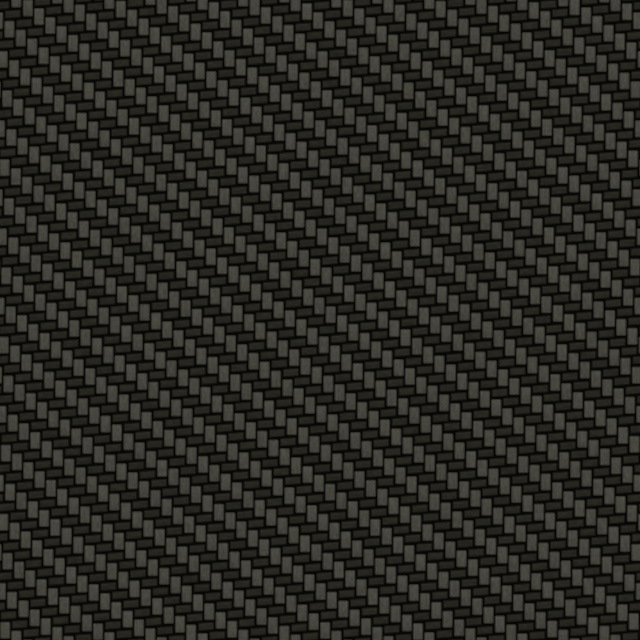
Reproduce this texture procedurally as a WebGL 1 fragment shader.

```glsl
precision highp float;

uniform vec2 u_resolution;

float hash(vec2 p) {
    vec3 q = fract(vec3(p.xyx) * 0.1031);
    q += dot(q, q.yzx + 33.33);
    return fract((q.x + q.y) * q.z);
}

// Value noise that wraps after a whole number of cells
float wrapNoise(vec2 uv, vec2 period) {
    vec2 p = uv * period;
    vec2 cell = floor(p);
    vec2 f = fract(p);
    f = f * f * (3.0 - 2.0 * f);
    vec2 lo = mod(cell, period);
    vec2 hi = mod(cell + 1.0, period);
    return mix(mix(hash(lo), hash(vec2(hi.x, lo.y)), f.x),
               mix(hash(vec2(lo.x, hi.y)), hash(hi), f.x), f.y);
}

float roundedBox(vec2 p, vec2 halfSize, float radius) {
    vec2 d = abs(p) - halfSize + radius;
    return length(max(d, 0.0)) + min(max(d.x, d.y), 0.0) - radius;
}

void main() {
    vec2 uv = gl_FragCoord.xy / u_resolution;
    const float UNITS = 768.0;   // length units across the canvas
    const float CELLS = 1018.0;  // weave cells in one tile
    float soft = max(1.5, UNITS / min(u_resolution.x, u_resolution.y));

    // Skewed lattice with whole steps across and down; y points down
    vec2 p = vec2(uv.x, 1.0 - uv.y) - vec2(0.3577, 0.3681);
    vec2 lattice = vec2(48.0 * p.x + 11.0 * p.y, 18.0 * p.y - 14.0 * p.x);
    vec2 nearest = floor(lattice + 0.5);

    // Fibres run along each thread, over a fine common grain
    float grain = wrapNoise(uv, vec2(320.0)) - 0.5;
    float warpFibre = wrapNoise(uv, vec2(384.0, 128.0)) - 0.5;
    float weftFibre = wrapNoise(uv, vec2(128.0, 384.0)) - 0.5;

    vec3 color = vec3(0.029, 0.028, 0.021);
    for (int y = -1; y <= 1; y++) {
        for (int x = -1; x <= 1; x++) {
            vec2 cell = nearest + vec2(float(x), float(y));
            vec2 site = vec2(18.0 * cell.x - 11.0 * cell.y,
                             14.0 * cell.x + 48.0 * cell.y);
            vec2 d = (p - site / CELLS) * UNITS;
            vec2 id = mod(site, CELLS);
            float tone = hash(id + 7.0) - 0.5;
            vec2 jitter = vec2(hash(id + 19.0), hash(id + 41.0)) - 0.5;

            // Dark horizontal thread, tilted up to the right
            vec2 w = d - vec2(-4.2, 18.1) - 0.5 * jitter;
            w.y += 0.07 * w.x;
            float weft = roundedBox(w, vec2(9.8, 5.0), 2.2);
            vec3 weftColor = mix(vec3(0.085, 0.083, 0.066), vec3(0.153, 0.150, 0.125),
                                 smoothstep(-0.5, -2.2, weft));
            weftColor *= 1.0 + 0.16 * weftFibre + 0.10 * grain + 0.08 * tone - 0.015 * w.y;
            color = mix(color, weftColor, smoothstep(0.5 * soft, -0.5 * soft, weft));

            // Light vertical thread
            vec2 v = d - 0.4 * jitter.yx;
            float warp = roundedBox(v, vec2(6.4, 10.5), 2.5);
            vec3 warpColor = mix(vec3(0.175, 0.170, 0.150), vec3(0.276, 0.272, 0.244),
                                 smoothstep(-0.4, -2.4, warp));
            warpColor *= 1.0 + 0.12 * warpFibre + 0.12 * grain + 0.06 * tone - 0.006 * v.y;
            color = mix(color, warpColor, smoothstep(0.5 * soft, -0.5 * soft, warp));
        }
    }

    gl_FragColor = vec4(color, 1.0);
}
```
